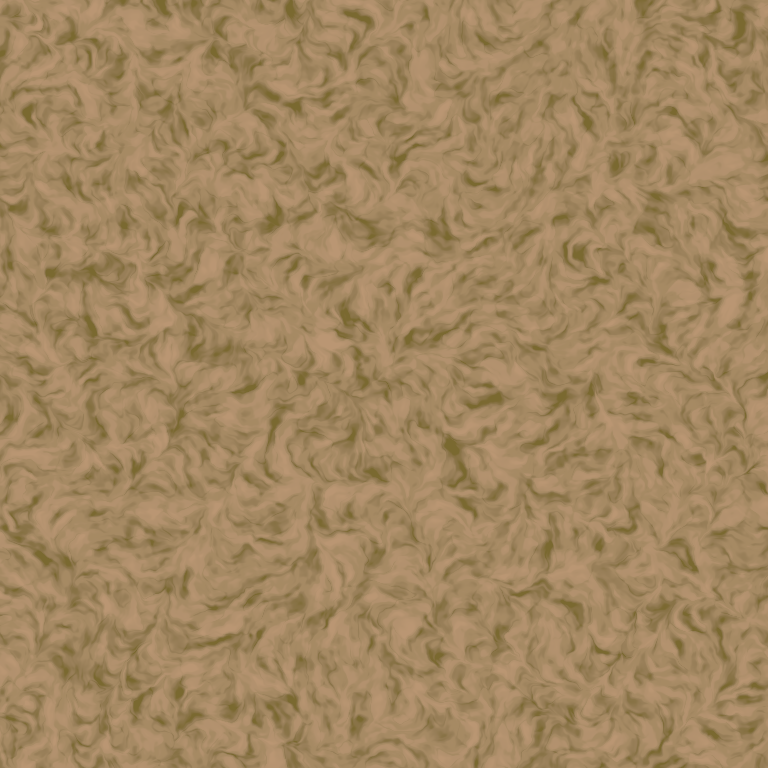
Give the GLSL for this texture, as a WebGL 1 fragment shader.

```glsl
precision highp float;
// Matted tan fibres: short ragged olive and pinkish strokes following a swirling flow.
uniform vec2 u_resolution;

const int STEPS = 10;
const float STROKE_REACH = 0.021;

const vec3 OLIVE = vec3(0.48, 0.41, 0.19);
const vec3 MOSS = vec3(0.535, 0.45, 0.275);
const vec3 KHAKI = vec3(0.595, 0.495, 0.345);
const vec3 TAN = vec3(0.65, 0.54, 0.39);
const vec3 ROSE = vec3(0.70, 0.57, 0.43);
const vec3 PALE_ROSE = vec3(0.73, 0.59, 0.45);

float hash(vec2 cell) {
  return fract(sin(dot(cell, vec2(127.1, 311.7))) * 43758.5453);
}

float noise(vec2 p) {
  vec2 cell = floor(p);
  vec2 f = fract(p);
  vec2 w = f * f * (3.0 - 2.0 * f);
  float low = mix(hash(cell), hash(cell + vec2(1.0, 0.0)), w.x);
  float high = mix(hash(cell + vec2(0.0, 1.0)), hash(cell + vec2(1.0, 1.0)), w.x);
  return mix(low, high, w.y);
}

vec2 turn(vec2 p, float angle) {
  float c = cos(angle);
  float s = sin(angle);
  return vec2(c * p.x - s * p.y, s * p.x + c * p.y);
}

// Unit direction of the fibres: broad swirls with smaller kinks.
vec2 flow(vec2 p) {
  float swirl = 9.0 * noise(turn(p, 0.5) * 9.0 + 3.7);
  float kink = 1.8 * noise(turn(p, 1.1) * 32.0 + 41.3);
  return turn(vec2(1.0, 0.0), swirl + kink);
}

// Small uneven shift that frays the stroke edges.
vec2 fray(vec2 p, float frequency, float amount) {
  vec2 q = turn(p, 0.2) * frequency;
  return amount * (vec2(noise(q + 5.0), noise(q + 71.0)) - 0.5);
}

// x: fine grain, y: broad grain, both centred on zero.
vec2 grain(vec2 p) {
  float fine = 0.65 * noise(turn(p, 0.3) * 125.0 + 11.0)
             + 0.35 * noise(turn(p, 0.9) * 250.0 + 57.0);
  float broad = noise(turn(p, 0.7) * 70.0 + 83.0);
  return vec2(fine, broad) - 0.5;
}

// Weighted average of the grain along the flow, one way from the start.
vec2 smear(vec2 start, float way) {
  vec2 p = start;
  vec2 total = vec2(0.0);
  float stride = STROKE_REACH / float(STEPS);
  for (int i = 1; i < STEPS; i++) {
    p += way * stride * flow(p);
    total += grain(p) * (1.0 - float(i) / float(STEPS));
  }
  return total / float(STEPS);
}

vec3 palette(float tone) {
  vec3 color = mix(OLIVE, MOSS, smoothstep(-2.3, -1.55, tone));
  color = mix(color, KHAKI, smoothstep(-1.6, -0.8, tone));
  color = mix(color, TAN, smoothstep(-0.9, -0.05, tone));
  color = mix(color, ROSE, smoothstep(0.1, 1.1, tone));
  return mix(color, PALE_ROSE, smoothstep(1.2, 2.6, tone));
}

void main() {
  vec2 p = gl_FragCoord.xy / u_resolution.y;
  vec2 frayed = p + fray(p, 70.0, 0.007) + fray(p, 150.0, 0.003);

  // Strokes, scaled to unit spread.
  vec2 strokes = grain(frayed) / float(STEPS) + smear(frayed, 1.0) + smear(frayed, -1.0);
  float fine = strokes.x / 0.087;
  float broad = strokes.y / 0.16;

  // Thin dark creases along the borders of broad strokes.
  float crease = exp(-16.0 * broad * broad);

  // Crumbs that break up the strokes.
  float crumbs = (noise(turn(frayed, 0.4) * 120.0 + 29.0) - 0.5) / 0.21;

  float tone = 0.14 + 0.78 * fine + 0.4 * broad - 0.65 * crease + 0.32 * crumbs;
  gl_FragColor = vec4(palette(tone), 1.0);
}
```
